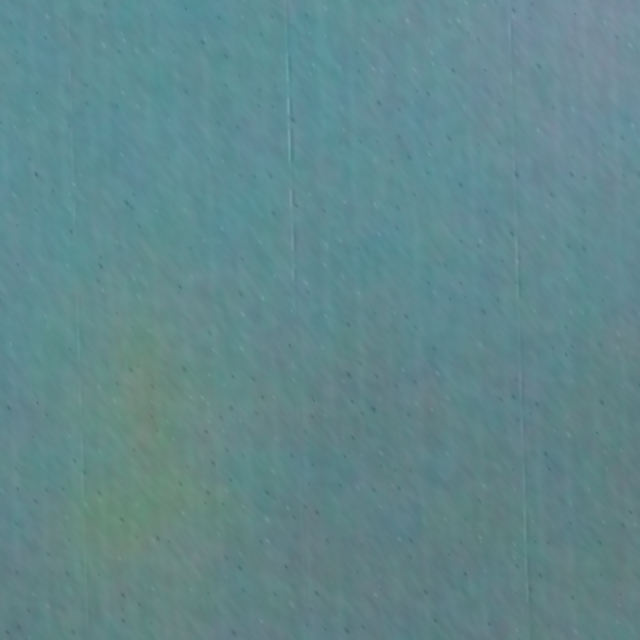
This texture is drawn by a Shadertoy shader. Its source:

```glsl
// Weathered teal painted board with faint ribs, scratches, brushed grain and an ochre stain.

const vec3 UPPER_TEAL = vec3(0.362, 0.557, 0.585);
const vec3 LOWER_TEAL = vec3(0.372, 0.494, 0.508);
const vec3 PALE_LILAC = vec3(0.462, 0.558, 0.615);
const vec3 OCHRE      = vec3(0.428, 0.532, 0.462);
const vec3 MAUVE_TINT = vec3(0.040, -0.022, 0.004);
const vec3 BLUE_TINT  = vec3(-0.022, -0.004, 0.024);

float hash(vec2 p) {
    vec3 q = fract(p.xyx * vec3(0.1031, 0.1030, 0.0973));
    q += dot(q, q.yzx + 33.33);
    return fract((q.x + q.y) * q.z);
}

float noise(vec2 p) {
    vec2 cell = floor(p), f = fract(p);
    f = f * f * f * (f * (f * 6.0 - 15.0) + 10.0);
    float low = mix(hash(cell), hash(cell + vec2(1, 0)), f.x);
    float high = mix(hash(cell + vec2(0, 1)), hash(cell + vec2(1, 1)), f.x);
    return mix(low, high, f.y);
}

// Layered noise, centred on zero
float cloud(vec2 p, int octaves) {
    float sum = 0.0, weight = 0.5;
    for (int i = 0; i < octaves; i++) {
        sum += weight * (noise(p) - 0.5);
        p = mat2(1.6, 1.2, -1.2, 1.6) * p + 17.3;
        weight *= 0.55;
    }
    return sum;
}

float softSpot(vec2 p, vec2 centre, vec2 radius) {
    vec2 d = (p - centre) / radius;
    return exp(-dot(d, d));
}

// Short strokes that fall from upper left to lower right
float brushedGrain(vec2 p) {
    vec2 q = vec2(dot(p, vec2(0.80, 0.60)), dot(p, vec2(0.60, -0.80)));
    return cloud(q * vec2(120.0, 48.0), 2) + 0.6 * cloud(q * vec2(48.0, 26.0) + 40.0, 2);
}

// Broken bright line with a dark right edge
float scratch(float lane, float y, float position, float strength) {
    float x = lane - position + 0.003 * cloud(vec2(y * 14.0, position * 90.0), 2);
    float broken = smoothstep(0.30, 0.75, noise(vec2(y * 42.0, position * 50.0)));
    float bright = exp(-pow(x / 0.0022, 2.0));
    float dark = exp(-pow((x - 0.0045) / 0.0028, 2.0));
    return strength * (0.25 + broken) * (bright - 0.65 * dark);
}

// Scattered light and dark flecks, one at most in each cell
float flecks(vec2 p, float cells, float density, float seed) {
    vec2 g = p * cells, id = floor(g) + seed;
    vec2 centre = 0.25 + 0.5 * vec2(hash(id + 3.1), hash(id + 8.7));
    vec2 d = (fract(g) - centre) / cells;
    d.x += 0.45 * d.y;
    float size = mix(0.0016, 0.0032, hash(id + 5.3));
    float shape = exp(-dot(d * vec2(1.0, 0.7), d * vec2(1.0, 0.7)) / (size * size));
    float tone = hash(id + 12.9) < 0.55 ? -1.0 : 0.8;
    return step(hash(id), density) * tone * shape;
}

void mainImage(out vec4 fragColor, in vec2 fragCoord) {
    vec2 p = fragCoord / iResolution.xy;
    float lane = p.x + 0.032 * (p.y - 1.0);

    // Broad light and paint colour
    float drift = cloud(p * 4.0, 3);
    float height = p.y + 0.18 * (0.5 - p.x) + 0.35 * drift;
    vec3 colour = mix(LOWER_TEAL, UPPER_TEAL, smoothstep(0.05, 0.90, height));
    colour = mix(colour, PALE_LILAC, 0.95 * softSpot(p, vec2(1.0, 1.02), vec2(0.36, 0.33)));

    // Ochre stain with a pale halo
    vec2 w = p + 0.10 * vec2(cloud(p * 9.0, 2), cloud(p * 9.0 + 31.0, 2));
    float halo = softSpot(w, vec2(0.22, 0.28), vec2(0.15, 0.27));
    float core = softSpot(w, vec2(0.25, 0.37), vec2(0.07, 0.12))
               + softSpot(w, vec2(0.30, 0.24), vec2(0.06, 0.05))
               + softSpot(w, vec2(0.18, 0.19), vec2(0.07, 0.07));
    colour += halo * vec3(0.026, 0.038, 0.020);
    colour = mix(colour, OCHRE, min(0.80, 0.28 * halo + 0.55 * core));

    // Mottled tints, slightly stretched downwards
    vec2 mottle = vec2(lane, p.y * 0.75);
    colour += MAUVE_TINT * 1.5 * cloud(mottle * 20.0 + 5.0, 3);
    colour += BLUE_TINT * 1.6 * cloud(mottle * 15.0 + 61.0, 3);
    colour += MAUVE_TINT * 0.7 * cloud(mottle * 65.0 + 23.0, 2);

    // Vertical ribs and fine streaks
    float rib = pow(0.5 + 0.5 * cos(6.28318 * lane / 0.0455), 5.0) - 0.25;
    float ribFade = 0.35 + 0.65 * noise(vec2(lane * 22.0, p.y * 5.0));
    float relief = 0.012 * rib * ribFade;
    relief += 0.014 * cloud(vec2(lane * 75.0, p.y * 5.0), 2);

    // Surface grain, scratches and flecks
    relief += 0.052 * brushedGrain(p);
    relief += scratch(lane, p.y, 0.445, 0.055 * smoothstep(0.30, 0.85, p.y) + 0.008);
    relief += scratch(lane, p.y, 0.794, 0.032);
    relief += scratch(lane, p.y, 0.105, 0.016);
    relief += 0.075 * flecks(p, 23.0, 0.22, 0.0);
    relief += 0.050 * flecks(p + 0.017, 37.0, 0.25, 71.0);
    colour += relief * vec3(1.0, 1.02, 1.0);

    fragColor = vec4(clamp(colour, 0.0, 1.0), 1.0);
}
```
